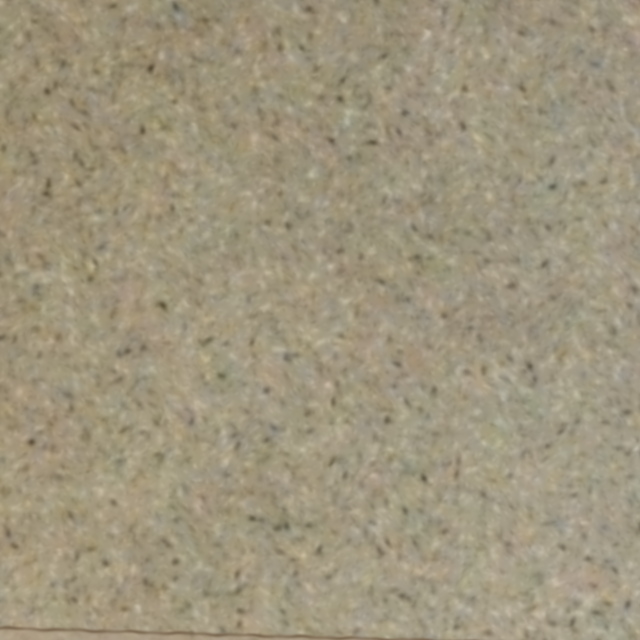
This texture is drawn by a WebGL 1 fragment shader. Its source:

```glsl
precision highp float;
uniform vec2 u_resolution;

// Colours
const vec3 STONE = vec3(0.627, 0.590, 0.497);
const vec3 SEAM = vec3(0.46, 0.38, 0.29);
const vec3 LOWER_SLAB = vec3(0.69, 0.62, 0.53);
const vec3 SPECK_SHADE = vec3(0.165, 0.165, 0.155);
const vec3 WARM_TINT = vec3(0.40, 0.05, -0.75);
const vec3 GREEN_TINT = vec3(-0.50, 0.25, -0.10);

// Grains per canvas width
const float COARSE_SCALE = 68.0;
const float FINE_SCALE = 120.0;
const float SPECK_SCALE = 36.0;
const float TINT_SCALE = 40.0;
const float PATCH_SCALE = 17.0;

// Grain radii along and across, in cells
const vec2 GRAIN_RADII = vec2(0.52, 0.34);
const vec2 SPECK_RADII = vec2(0.29, 0.18);
const vec2 PATCH_RADII = vec2(0.58, 0.44);

// Strengths
const float COARSE_CONTRAST = 0.080;
const float FINE_CONTRAST = 0.040;
const float WARM_CONTRAST = 0.034;
const float GREEN_CONTRAST = 0.026;
const float PATCH_CONTRAST = 0.020;
const float DRIFT_CONTRAST = 0.006;

const float GRAIN_ANGLE = -0.70;
const float ANGLE_SPREAD = 2.8;
const float SPECK_RARITY = 0.66;

// Seam line
const float SEAM_HEIGHT = 0.0185;
const float SEAM_SLOPE = -0.029;
const float SEAM_WIDTH = 0.0032;

vec2 hash2(vec2 p) {
  vec3 q = fract(vec3(p.xyx) * vec3(0.1031, 0.1030, 0.0973));
  q += dot(q, q.yzx + 33.33);
  return fract((q.xx + q.yz) * q.zy);
}

// Soft oval grains, one per cell: x = light and dark mix, y = rare specks
vec2 grains(vec2 uv, float scale, vec2 radii, float seed) {
  vec2 p = uv * scale;
  vec2 cell = floor(p);
  vec2 sum = vec2(0.0);
  for (int j = -1; j <= 1; j++) {
    for (int i = -1; i <= 1; i++) {
      vec2 id = cell + vec2(float(i), float(j));
      vec2 centre = id + hash2(id + seed);
      vec2 trait = hash2(id + seed + 57.3);
      float angle = GRAIN_ANGLE + (trait.y - 0.5) * ANGLE_SPREAD;
      float c = cos(angle);
      float s = sin(angle);
      vec2 d = p - centre;
      d = vec2(c * d.x + s * d.y, c * d.y - s * d.x) / radii;
      float body = exp(-dot(d, d));
      sum += body * vec2(2.0 * trait.x - 1.0, smoothstep(SPECK_RARITY, 1.0, trait.x));
    }
  }
  return sum;
}

// Broad uneven shading from layered sines
float drift(vec2 p) {
  return sin(p.x * 9.0 + 2.0 * sin(p.y * 7.0 + 1.0))
       + 0.7 * sin(p.y * 15.0 - p.x * 8.0 + 1.5 * sin(p.x * 13.0));
}

void main() {
  vec2 uv = gl_FragCoord.xy / min(u_resolution.x, u_resolution.y);

  // Gentle bend so the cells never line up
  vec2 bent = uv + 0.004 * sin(uv.yx * vec2(31.0, 37.0) + vec2(0.4, 2.1));

  // Lighting: darker upper left, lighter below, warm left and cool right
  vec3 colour = STONE;
  colour += 0.052 * (0.5 - uv.y) + 0.016 * (uv.x - 0.5);
  colour += vec3(-0.010, 0.008, 0.034) * (uv.x - 0.5);
  colour += DRIFT_CONTRAST * drift(uv);

  // Grain brightness
  colour += COARSE_CONTRAST * grains(bent, COARSE_SCALE, GRAIN_RADII, 11.0).x;
  colour += FINE_CONTRAST * grains(bent, FINE_SCALE, GRAIN_RADII, 203.0).x;
  colour += PATCH_CONTRAST * grains(bent, PATCH_SCALE, PATCH_RADII, 307.0).x;

  // Faint ochre and grey-green tints
  float warm = grains(bent, TINT_SCALE, PATCH_RADII, 411.0).x;
  float green = grains(bent, PATCH_SCALE * 1.3, PATCH_RADII, 523.0).x;
  colour += WARM_CONTRAST * WARM_TINT * warm + GREEN_CONTRAST * GREEN_TINT * green;

  // Dark mineral specks
  colour -= SPECK_SHADE * grains(bent, SPECK_SCALE, SPECK_RADII, 631.0).y;

  // Seam and the slab below it
  float wobble = 0.0008 * sin(uv.x * 70.0) + 0.0005 * sin(uv.x * 163.0);
  float above = uv.y - (SEAM_HEIGHT + SEAM_SLOPE * uv.x + wobble);
  float below = 1.0 - smoothstep(-SEAM_WIDTH, SEAM_WIDTH, above);
  colour = mix(colour, LOWER_SLAB, 0.55 * below);
  float line = exp(-above * above / (SEAM_WIDTH * SEAM_WIDTH));
  colour = mix(colour, SEAM, line * (0.68 + 0.14 * sin(uv.x * 97.0)));

  gl_FragColor = vec4(clamp(colour, 0.0, 1.0), 1.0);
}
```
